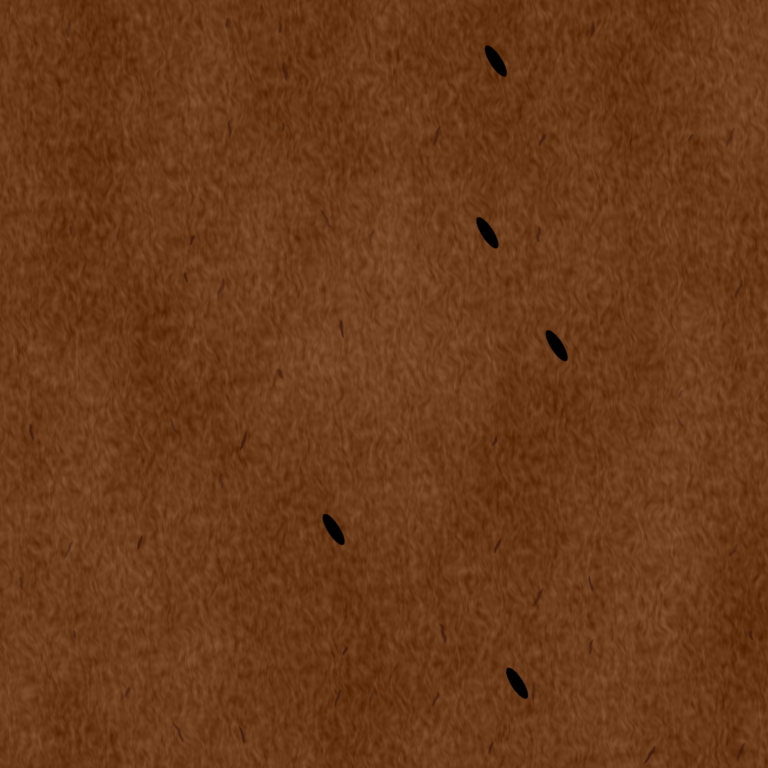
Give the GLSL for this texture, as a Shadertoy shader.

```glsl
#define DARK vec3(0.38, 0.19, 0.06)
#define LIGHT vec3(0.46, 0.27, 0.14)
#define FLECK_COLOR vec3(0.25, 0.10, 0.05)
#define GRAIN_SCALE vec2(135.0, 68.0)
#define GRAIN_CONTRAST 1.3
#define MOTTLE_CONTRAST 0.75
#define FLECK_CELLS 15.0
#define FLECK_SHARE 0.22
#define HOLE_COUNT 5
#define HOLE_RADII vec2(0.0078, 0.0235)
#define HOLE_TILT 0.57

vec2 hash2(vec2 p) {
    vec3 q = fract(p.xyx * vec3(0.1031, 0.1030, 0.0973));
    q += dot(q, q.yzx + 33.33);
    return fract((q.xx + q.yz) * q.zy);
}

float cornerSlope(vec2 cell, vec2 offset) {
    return dot(hash2(cell) * 2.0 - 1.0, offset);
}

float gradientNoise(vec2 p) {
    vec2 i = floor(p), f = fract(p);
    vec2 u = f * f * f * (f * (f * 6.0 - 15.0) + 10.0);
    vec2 e = vec2(1.0, 0.0);
    float low = mix(cornerSlope(i, f), cornerSlope(i + e, f - e), u.x);
    float high = mix(cornerSlope(i + e.yx, f - e.yx),
                     cornerSlope(i + e.xx, f - e.xx), u.x);
    return mix(low, high, u.y);
}

// Coordinates across and along an axis leaning left from vertical
vec2 lean(vec2 p, float angle) {
    float c = cos(angle), s = sin(angle);
    return vec2(c * p.x + s * p.y, c * p.y - s * p.x);
}

// Approximate signed distance to an ellipse
float ellipse(vec2 p, vec2 radii) {
    float k = length(p / radii);
    return k * (k - 1.0) / max(length(p / (radii * radii)), 0.001);
}

// Short fibres, bent to either side by a slow warp
float grain(vec2 uv) {
    vec2 p = uv;
    p.x += 0.012 * gradientNoise(uv * vec2(32.0, 26.0) + 7.0);
    p = lean(p, 0.12);
    return gradientNoise(p * GRAIN_SCALE + 20.0)
         + 0.6 * gradientNoise(p * GRAIN_SCALE * 1.9 + 51.0);
}

// Broad stains, stretched upright
float mottle(vec2 uv) {
    return gradientNoise(uv * vec2(5.0, 2.6) + 3.0)
         + 0.7 * gradientNoise(uv * vec2(13.0, 7.0) + 11.0)
         + 0.6 * gradientNoise(uv * vec2(34.0, 18.0) + 29.0);
}

// Sparse dark streaks, one at most in each cell
float flecks(vec2 uv) {
    vec2 cell = floor(uv * FLECK_CELLS);
    vec2 place = hash2(cell + 40.0);
    vec2 kind = hash2(cell + 90.0);
    vec2 center = (cell + 0.25 + 0.5 * place) / FLECK_CELLS;
    vec2 p = lean(uv - center, (place.y - 0.5) * 1.1);
    p.x += 0.004 * gradientNoise(uv * 90.0);
    vec2 radii = vec2(0.0022, mix(0.005, 0.014, kind.y));
    float strength = step(kind.x, FLECK_SHARE) * mix(0.4, 0.9, place.x);
    return strength * smoothstep(0.0015, -0.002, ellipse(p, radii));
}

// Slanted oval holes, one in each horizontal band
float holes(vec2 uv) {
    float d = 1.0;
    for (int i = 0; i < HOLE_COUNT; i++) {
        vec2 r = hash2(vec2(float(i) + 5.0, 17.0));
        vec2 center = vec2(mix(0.15, 0.85, r.x),
                           (float(i) + mix(0.25, 0.75, r.y)) / float(HOLE_COUNT));
        d = min(d, ellipse(lean(uv - center, HOLE_TILT), HOLE_RADII));
    }
    float edge = 1.0 / iResolution.y;
    return smoothstep(edge, -edge, d);
}

void mainImage(out vec4 fragColor, in vec2 fragCoord) {
    vec2 uv = fragCoord / iResolution.xy;
    float tone = 0.5 + GRAIN_CONTRAST * grain(uv) + MOTTLE_CONTRAST * mottle(uv);
    vec3 color = mix(DARK, LIGHT, clamp(tone, -0.8, 1.6));
    color = mix(color, FLECK_COLOR, flecks(uv));
    color = mix(color, vec3(0.0), holes(uv));
    fragColor = vec4(color, 1.0);
}
```
